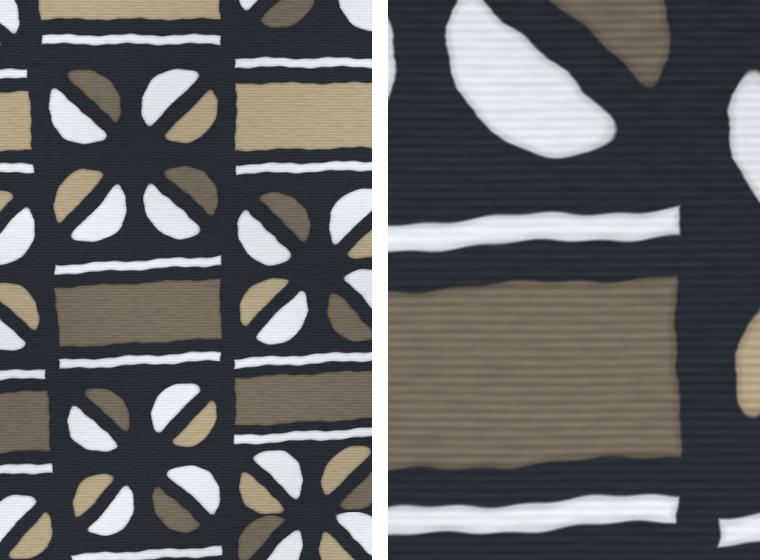
Left: the whole. Right: its middle third, enlarged.
This pattern is drawn by a WebGL 2 fragment shader. Its source:

```glsl
#version 300 es
precision highp float;

uniform vec2 u_resolution;
out vec4 fragColor;

const vec3 BLACK = vec3(0.155, 0.175, 0.20);
const vec3 WHITE = vec3(0.90, 0.925, 0.945);
const vec3 TAN   = vec3(0.69, 0.63, 0.51);
const vec3 BROWN = vec3(0.45, 0.41, 0.35);

const float PITCH = 0.3516;       // column spacing
const float SEAM = 0.407;         // line the cloth narrows towards

float hash(vec2 p) {
  return fract(sin(dot(p, vec2(127.1, 311.7))) * 43758.55);
}

// Distance to the nearest scattered point
float cells(vec2 p) {
  vec2 id = floor(p);
  float nearest = 2.0;
  for (int j = -1; j <= 1; j++)
    for (int i = -1; i <= 1; i++) {
      vec2 g = id + vec2(i, j);
      vec2 point = g + vec2(hash(g), hash(g + 19.3));
      nearest = min(nearest, distance(p, point));
    }
  return nearest;
}

float box(vec2 p, vec2 halfSize) {
  vec2 d = abs(p) - halfSize;
  return length(max(d, 0.0)) + min(max(d.x, d.y), 0.0);
}

float smoothMax(float a, float b, float k) {
  float h = max(k - abs(a - b), 0.0) / k;
  return max(a, b) + h * h * k * 0.25;
}

// Half disc on the positive side of a diagonal strip
float halfDisc(vec2 p, vec2 normal, float radius, float gap) {
  return smoothMax(length(p) - radius, gap - dot(p, normal), 0.012);
}

// Unsteady hand: bends the edges
vec2 handWobble(vec2 p) {
  vec2 slow = vec2(sin(p.y * 47.0 + 2.0 * sin(p.x * 19.0)),
                   sin(p.x * 53.0 + 2.0 * sin(p.y * 23.0)));
  vec2 quick = vec2(sin(p.y * 210.0 + p.x * 60.0), sin(p.x * 170.0 + p.y * 90.0));
  return 0.0016 * slow + 0.0007 * quick;
}

// Paint layer, thinner at its rim
vec3 paint(vec3 base, vec3 colour, float d, float soft) {
  vec3 thinned = colour * mix(0.85, 1.0, smoothstep(0.0, 0.006, -d));
  return mix(base, thinned, 1.0 - smoothstep(-soft, soft, d));
}

// Offset, period and downward compression of each column
vec3 columnRhythm(float column) {
  if (column < 0.5) return vec3(0.219, 0.548, 0.015);
  if (column < 1.5) return vec3(-0.0286, 0.637, 0.157);
  return vec3(0.226, 0.694, 0.415);
}

// Filled block between two white bars
vec3 drawBlock(vec3 base, vec2 p, vec3 colour, float halfWidth, float unit, float soft) {
  float block = box(p, vec2(halfWidth, 0.099 * unit));
  float bars = box(vec2(p.x, abs(p.y) - 0.157 * unit), vec2(halfWidth, 0.0082));
  return paint(paint(base, colour, block, soft), WHITE, bars, soft);
}

// Four split discs, with strips pointing at the centre of the group
vec3 drawDiscs(vec3 base, vec2 p, float column, float row, float scale, float unit, float soft) {
  bool right = p.x > 0.0;
  bool top = p.y < 0.0;
  bool falling = right != top;
  bool last = column > 1.5;
  vec2 side = vec2(right ? 1.0 : -1.0, top ? -1.0 : 1.0);
  vec2 d = p - side * vec2(0.0872 * scale, 0.148 * unit);
  vec2 normal = vec2(falling ? 1.0 : -1.0, -1.0) * 0.7071;

  // Which half is light varies between groups
  bool flip = last ? row > -0.5 : mod(row, 2.0) > 0.5;
  bool lightUp = right ? (top ? !(column < 0.5 && row == 0.0) : flip)
                       : (last && row == (top ? 1.0 : -1.0));
  bool swapped = last && row != 0.0;
  bool isBrown = swapped ? !falling : (falling && column > 0.5);
  vec3 light = (last && row == 1.0 && right && top) ? TAN : WHITE;
  vec3 dark = isBrown ? BROWN : TAN;

  if (!lightUp) normal = -normal;
  float vary = hash(side + vec2(column, row) * 5.0) - 0.5;
  float radius = (0.0665 + 0.006 * vary) * scale;
  float lightHalf = halfDisc(d, normal, radius + 0.002, 0.011 * scale);
  float darkHalf = halfDisc(d, -normal, radius, 0.017 * scale);
  return paint(paint(base, dark, darkHalf, soft), light, lightHalf, soft);
}

// Horizontal ribs with broken, slubby threads
float weave(vec2 p) {
  float drift = 0.5 * sin(p.x * 17.0) + 0.3 * sin(p.x * 41.0 + p.y * 30.0);
  float ribs = sin(6.2832 * p.y * 190.0 + drift);
  float slubs = 0.55 - cells(p * vec2(45.0, 190.0));
  return 0.5 * ribs + 0.9 * slubs;
}

void main() {
  vec2 cloth = gl_FragCoord.xy / u_resolution.y;
  cloth.y = 1.0 - cloth.y;
  float soft = max(1.0 / u_resolution.y, 0.0013);
  vec2 p = cloth + handWobble(cloth);
  p.x += 0.0012 * (cells(cloth * vec2(60.0, 150.0)) - 0.5);

  // Columns narrow downwards
  float scale = 1.0 - 0.169 * p.y;
  float across = (p.x - SEAM) / scale / PITCH;
  float column = floor(across) + 2.0;
  float x = (fract(across) - 0.5) * PITCH * scale;

  // Rows tilt, and close up at a rate set by the column
  vec3 rhythm = columnRhythm(column);
  float y = p.y + 0.055 * smoothstep(0.1, 0.5, p.y) * x;
  float t = (y + rhythm.z * y * y - rhythm.x) / rhythm.y;
  float unit = rhythm.y / (1.0 + 2.0 * rhythm.z * y);

  float blockRow = floor(t + 0.5);
  vec3 fill = blockRow < 0.5 ? TAN : BROWN;
  vec3 colour = drawBlock(BLACK, vec2(x, (t - blockRow) * unit), fill, 0.1615 * scale, unit, soft);
  colour = drawDiscs(colour, vec2(x, (fract(t) - 0.5) * unit), column, floor(t), scale, unit, soft);

  // Cloth texture, strongest on the darker dyes
  float brightness = dot(colour, vec3(0.333));
  colour *= 1.0 + weave(cloth) * mix(0.19, 0.035, brightness);
  colour *= 0.985 + 0.03 * sin(cloth.x * 9.0 + 2.0 * sin(cloth.y * 7.0));
  fragColor = vec4(clamp(colour, 0.0, 1.0), 1.0);
}
```
